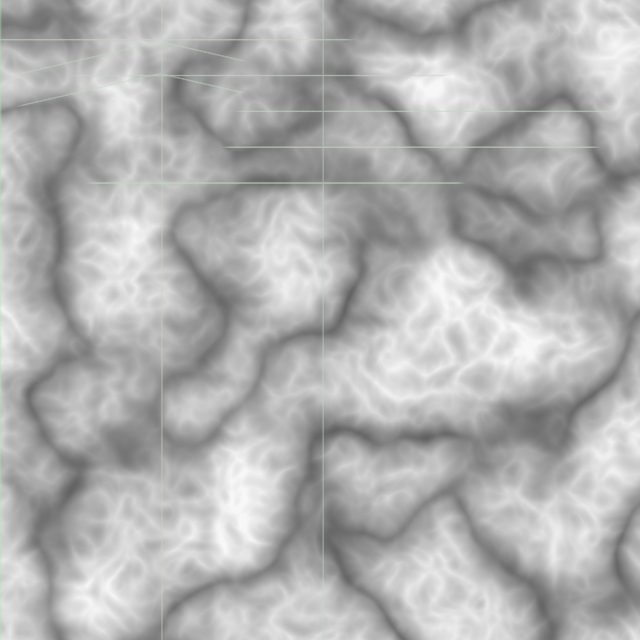
Write a WebGL 2 fragment shader that draws this texture map.

```glsl
#version 300 es
precision highp float;
// Cloudy grey turbulence map with soft dark veins, bright squiggles and faint green seams.

uniform vec2 u_resolution;
out vec4 outColor;

float hash(vec2 p) {
    return fract(sin(dot(p, vec2(127.1, 311.7))) * 43758.5453);
}

// Slope of a randomly turned unit gradient at one lattice corner
float corner(vec2 cell, vec2 offset) {
    float angle = 6.28318 * hash(cell);
    return dot(vec2(cos(angle), sin(angle)), offset);
}

float gradientNoise(vec2 p) {
    vec2 i = floor(p), f = p - i;
    vec2 w = f * f * f * (f * (f * 6.0 - 15.0) + 10.0);
    vec2 e = vec2(1.0, 0.0);
    float low = mix(corner(i, f), corner(i + e, f - e), w.x);
    float high = mix(corner(i + e.yx, f - e.yx), corner(i + 1.0, f - 1.0), w.x);
    return mix(low, high, w.y);
}

// Dark valleys along the zero line of the coarse noise, flattening out to bright plateaus
float veinTone(vec2 p) {
    float n = gradientNoise(p * 4.0 + 3.7)
            + 0.35 * gradientNoise(p * 8.5 + 17.3)
            + 0.10 * gradientNoise(p * 18.0 + 41.9);
    return 1.0 - exp(-5.0 * sqrt(n * n + 0.0004));
}

// Thin bright crests on the zero lines of the fine noise
float squiggles(vec2 p) {
    vec2 bend = vec2(gradientNoise(p * 14.0 + 5.2), gradientNoise(p * 14.0 + 61.4));
    vec2 q = p + 0.016 * bend;
    float broad = abs(gradientNoise(q * 23.0 + 9.1));
    float fine = abs(gradientNoise(q * 40.0 + 28.6));
    return 0.28 * (0.2 - sqrt(broad * broad + 0.0006)) + 0.10 * (0.2 - fine);
}

float hairline(float d, float pixel) {
    return 1.0 - smoothstep(0.0004, 0.0004 + pixel, abs(d));
}

float span(float x, float from, float to) {
    return smoothstep(from, from + 0.02, x) * (1.0 - smoothstep(to - 0.02, to, x));
}

// Faint vertical, level and tent-shaped hairlines
float seams(vec2 p, float pixel) {
    float amount = 0.0;
    for (int k = 0; k < 3; k++) {
        float x = 0.001 + 0.252 * float(k);
        amount = max(amount, 0.4 * hairline(p.x - x, pixel));
    }
    for (int k = 0; k < 5; k++) {
        float row = float(k);
        float start = 0.5 * hash(vec2(row, 4.0)) - 0.05;
        float level = hairline(p.y - 0.714 - 0.056 * row, pixel);
        amount = max(amount, 0.6 * level * span(p.x, start, start + 0.6));
    }
    for (int k = 0; k < 2; k++) {
        float ridge = 0.885 + 0.05 * float(k) - 0.23 * abs(p.x - 0.25);
        amount = max(amount, 0.45 * hairline(p.y - ridge, pixel) * span(p.x, 0.02, 0.39));
    }
    return amount;
}

void main() {
    vec2 uv = gl_FragCoord.xy / u_resolution;
    float pixel = 1.0 / min(u_resolution.x, u_resolution.y);

    // Grey relief: veins, wide blotches, then squiggles that fade inside the veins
    float tone = veinTone(uv);
    float blotch = gradientNoise(uv * 6.5 + 73.1) + 0.4 * gradientNoise(uv * 13.0 + 11.8);
    float shade = 0.435 + 0.46 * tone + 0.16 * blotch;
    shade += squiggles(uv) * mix(0.35, 1.15, tone);
    vec3 color = vec3(clamp(shade, 0.34, 0.97));

    vec3 paleGreen = vec3(0.74, 0.86, 0.74);
    outColor = vec4(mix(color, paleGreen, seams(uv, pixel)), 1.0);
}
```
